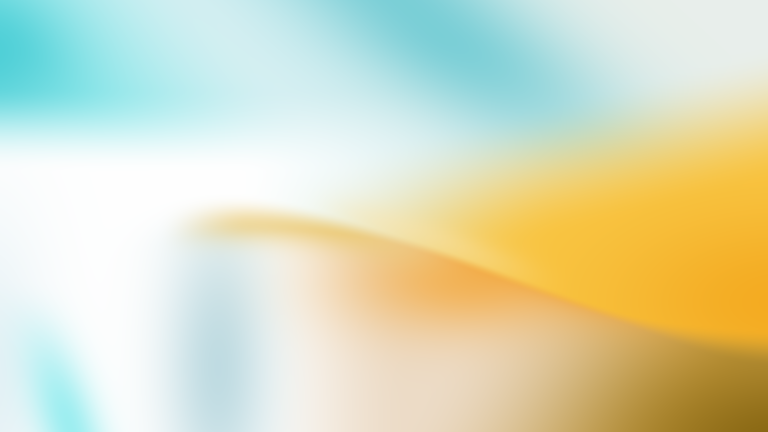
Write a WebGL 1 fragment shader that draws this background.

```glsl
precision highp float;
// Soft abstract backdrop: teal and white haze above a curved golden fold.

uniform vec2 u_resolution;

const vec3 WHITE = vec3(0.995, 0.996, 0.996);
const vec3 TEAL = vec3(0.30, 0.81, 0.84);
const vec3 AQUA = vec3(0.57, 0.91, 0.92);
const vec3 SEA = vec3(0.48, 0.81, 0.84);
const vec3 MIST = vec3(0.75, 0.86, 0.885);
const vec3 GOLD = vec3(0.975, 0.78, 0.27);
const vec3 AMBER = vec3(0.955, 0.67, 0.13);
const vec3 ORANGE = vec3(0.955, 0.69, 0.31);
const vec3 BEIGE = vec3(0.925, 0.86, 0.78);
const vec3 OCHRE = vec3(0.75, 0.59, 0.23);
const vec3 BRONZE = vec3(0.53, 0.40, 0.07);

float bell(float x) {
  return exp(-x * x);
}

// Elliptical glow, 1 at its center.
float glow(vec2 p, vec2 center, vec2 radius) {
  vec2 q = (p - center) / radius;
  return exp(-dot(q, q));
}

// Rises from a to b, then falls from c to d.
float span(float a, float b, float c, float d, float x) {
  return smoothstep(a, b, x) * (1.0 - smoothstep(c, d, x));
}

// Height of the fold's crest.
float ridge(float x) {
  float s = x - 0.56;
  return 0.505 - s * s * (0.58 - 0.305 * s);
}

// Diagonal teal bands melting into white on the left and gold on the right.
vec3 upperLayer(vec2 p, float height) {
  float down = 1.0 - p.y;
  float diagonal = p.x - 1.1 * down;

  vec3 color = mix(vec3(0.84, 0.94, 0.95), vec3(0.91, 0.935, 0.92),
                   smoothstep(0.6, 1.5, p.x));
  float seaBand = bell((diagonal - 0.93) / 0.27);
  color = mix(color, SEA, seaBand * (1.0 - smoothstep(0.08, 0.52, down)));
  vec3 corner = mix(AQUA, TEAL, glow(p, vec2(-0.04, 0.88), vec2(0.22, 0.17)));
  color = mix(color, corner, 1.0 - smoothstep(-0.05, 0.5, diagonal + 0.25 * down));

  float haze = smoothstep(0.2, 0.4, down) * (1.0 - smoothstep(0.55, 1.15, p.x));
  color = mix(color, WHITE, haze);

  float warmth = smoothstep(0.2, 0.52, down + 0.25 * (p.x - 1.4));
  vec3 gold = mix(GOLD, AMBER, glow(p, vec2(1.82, 0.30), vec2(0.42, 0.22)));
  color = mix(color, gold, warmth * smoothstep(0.5, 1.3, p.x));

  // Pale sheen resting on the crest.
  float sheen = bell((height - 0.03) / 0.04) * span(0.7, 0.9, 1.0, 1.35, p.x);
  return mix(color, vec3(0.98, 0.90, 0.69), 0.4 * sheen);
}

// White to mist to beige to bronze, with warm light under the crest.
vec3 lowerLayer(vec2 p, float depth) {
  vec3 color = mix(WHITE, BEIGE, smoothstep(0.55, 0.95, p.x));
  color = mix(color, MIST, glow(p, vec2(0.505, 0.15), vec2(0.125, 0.34)));
  color = mix(color, OCHRE, smoothstep(0.92, 1.62, p.x - 0.6 * p.y));
  color = mix(color, BRONZE, glow(p, vec2(1.82, -0.04), vec2(0.34, 0.19)));

  color = mix(color, ORANGE, 0.88 * glow(p, vec2(1.07, 0.35), vec2(0.27, 0.12)));
  float rim = exp(-max(depth, 0.0) / 0.045) * span(0.9, 1.15, 1.3, 1.75, p.x);
  color = mix(color, vec3(0.95, 0.65, 0.22), 0.75 * rim);
  float crest = bell((depth - 0.005) / 0.055) * span(0.36, 0.58, 0.75, 1.1, p.x);
  return mix(color, vec3(0.92, 0.78, 0.42), 0.85 * crest);
}

void main() {
  vec2 p = gl_FragCoord.xy / u_resolution * vec2(16.0 / 9.0, 1.0);
  float height = p.y - ridge(p.x);

  // The fold is crisp in the middle and blurs toward both ends.
  float blur = mix(0.055, 0.014, smoothstep(0.45, 0.95, p.x))
             + 0.03 * smoothstep(1.4, 1.78, p.x);
  float above = smoothstep(-blur, blur, height);
  vec3 color = mix(lowerLayer(p, -height), upperLayer(p, height), above);

  // Cool tint on the left edge and a leaning aqua streak in the lower corner.
  color = mix(color, vec3(0.87, 0.93, 0.95),
              0.8 * glow(p, vec2(-0.03, 0.12), vec2(0.14, 0.35)));
  float streak = bell((p.x - 0.165 + 0.3 * p.y) / 0.075);
  color = mix(color, vec3(0.60, 0.93, 0.94),
              0.95 * streak * (1.0 - smoothstep(0.02, 0.36, p.y)));

  gl_FragColor = vec4(color, 1.0);
}
```
